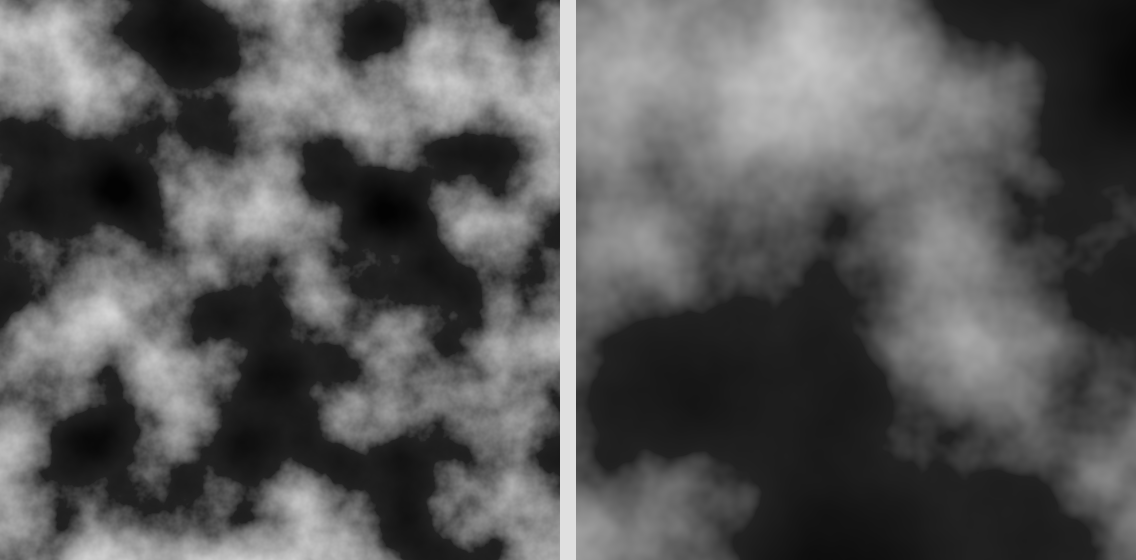
Left: the whole. Right: its middle third, enlarged.
Write a Shadertoy shader that draws this texture.

```glsl
// Unit gradient with a random direction per lattice point
vec2 randomGradient(ivec2 cell) {
    uvec2 q = uvec2(cell + 4096) * uvec2(1597u, 3571u);
    uint n = (q.x ^ (q.y << 7)) * 747796405u;
    n = (n ^ (n >> 15)) * 277803737u;
    n ^= n >> 13;
    float angle = float(n & 65535u) / 65536.0 * 6.28319;
    return vec2(cos(angle), sin(angle));
}

float gradientNoise(vec2 p) {
    ivec2 cell = ivec2(floor(p));
    vec2 f = fract(p);
    vec2 blend = f * f * f * (f * (f * 6.0 - 15.0) + 10.0);
    float a = dot(randomGradient(cell), f);
    float b = dot(randomGradient(cell + ivec2(1, 0)), f - vec2(1, 0));
    float c = dot(randomGradient(cell + ivec2(0, 1)), f - vec2(0, 1));
    float d = dot(randomGradient(cell + ivec2(1, 1)), f - vec2(1, 1));
    return mix(mix(a, b, blend.x), mix(c, d, blend.x), blend.y);
}

// Layered noise whose fine layers fade out inside the hollows
float cloudHeight(vec2 p) {
    float height = 0.0;
    float amplitude = 1.0;
    for (int octave = 0; octave < 6; octave++) {
        float damping = octave < 2 ? 1.0 : mix(0.4, 1.0, smoothstep(-0.28, 0.05, height));
        height += amplitude * damping * gradientNoise(p);
        p = p * 2.0 + vec2(17.3, 9.7);
        amplitude *= 0.5;
    }
    return height;
}

void mainImage(out vec4 fragColor, in vec2 fragCoord) {
    vec2 uv = fragCoord / iResolution.xy;
    float level = cloudHeight(uv * 4.5 + vec2(3.2, 7.6)) + 0.16;

    // Bright clouds rise steeply from the rim, hollows deepen slowly
    float cloud = 0.13 + 0.85 * (pow(max(level, 0.0) + 0.012, 0.55) - 0.088);
    float hollow = max(0.13 + 0.22 * level, 0.01);
    float rim = max(fwidth(level), 0.0001);
    float shade = mix(hollow, cloud, smoothstep(-rim, rim, level));

    fragColor = vec4(vec3(clamp(shade, 0.0, 1.0)), 1.0);
}
```
